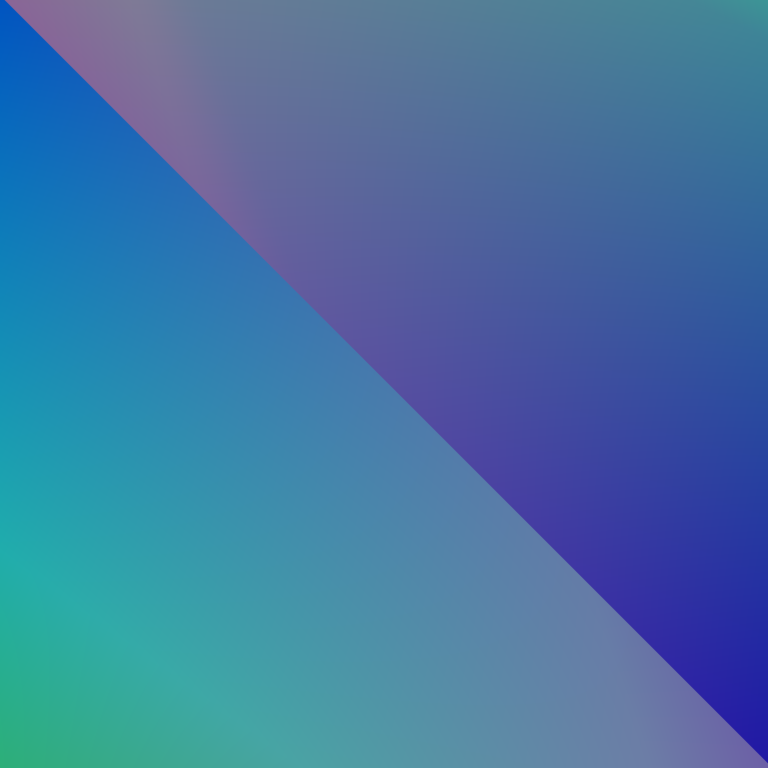
This background is drawn by a WebGL 1 fragment shader. Its source:

```glsl
precision highp float;
// Two smooth colour fields meeting along a falling diagonal.
// Each triangle is a quadratic patch through three corner and three mid-edge
// colours, then bent by soft creases near its corners.

#define SEAM_OFFSET 0.006
#define GREEN_CREASE 0.716
#define VIOLET_CREASE 0.507
#define WARM_START 0.17
#define WARM_END 0.27
#define TEAL_CREASE 0.898

uniform vec2 u_resolution;

// Quadratic blend: w holds the barycentric weights of corners a, b, c.
vec3 patchColor(vec3 w, vec3 a, vec3 b, vec3 c, vec3 ab, vec3 bc, vec3 ca) {
  vec3 corner = w * (2.0 * w - 1.0);
  vec3 middle = 4.0 * w * w.yzx;
  return a * corner.x + b * corner.y + c * corner.z
       + ab * middle.x + bc * middle.y + ca * middle.z;
}

// Blue to green on the left, fading to violet at the lower right.
vec3 lowerField(float x, float depth) {
  vec3 blue = vec3(0.0, 0.33, 0.753);
  vec3 green = vec3(0.176, 0.796, 0.624);
  vec3 violet = vec3(0.47, 0.45, 0.65);
  vec3 leftMid = vec3(0.086, 0.58, 0.706);
  vec3 bottomMid = vec3(0.325, 0.6, 0.645);
  vec3 seamMid = vec3(0.282, 0.478, 0.675);
  vec3 color = patchColor(vec3(1.0 - depth, depth - x, x),
                          blue, green, violet, leftMid, bottomMid, seamMid);
  float greenFold = max(depth - 0.72 * x - GREEN_CREASE, 0.0);
  float violetFold = max(x - 0.34 * depth - VIOLET_CREASE, 0.0);
  color -= greenFold * vec3(0.0, 0.39, 0.54);
  return color - violetFold * vec3(0.3, 0.5, 0.0);
}

// Mauve on the left, teal at the upper right, deep indigo at the lower right.
vec3 upperField(float x, float depth) {
  vec3 mauve = vec3(0.486, 0.478, 0.59);
  vec3 teal = vec3(0.25, 0.54, 0.588);
  vec3 indigo = vec3(0.125, 0.09, 0.645);
  vec3 topMid = vec3(0.36, 0.49, 0.588);
  vec3 rightMid = vec3(0.165, 0.306, 0.62);
  vec3 seamMid = vec3(0.345, 0.314, 0.627);
  vec3 color = patchColor(vec3(1.0 - x, x - depth, depth),
                          mauve, teal, indigo, topMid, rightMid, seamMid);
  float slant = x - 0.35 * depth;
  float warmth = 1.0 - smoothstep(WARM_START, WARM_END, slant);
  float roseFold = max(WARM_START - slant, 0.0);
  float tealFold = max(x - 1.96 * depth - TEAL_CREASE, 0.0);
  color += warmth * vec3(0.055, 0.0, 0.0);
  color -= roseFold * vec3(0.0, 0.5, 0.0);
  return color + tealFold * vec3(-0.15, 0.45, 0.0);
}

void main() {
  vec2 uv = gl_FragCoord.xy / u_resolution;
  float depth = 1.0 - uv.y;

  // Join the fields with a seam softened over about one pixel.
  float softness = 1.0 / min(u_resolution.x, u_resolution.y);
  float side = smoothstep(-softness, softness, uv.x - depth - SEAM_OFFSET);
  vec3 color = mix(lowerField(uv.x, depth), upperField(uv.x, depth), side);
  gl_FragColor = vec4(clamp(color, 0.0, 1.0), 1.0);
}
```
